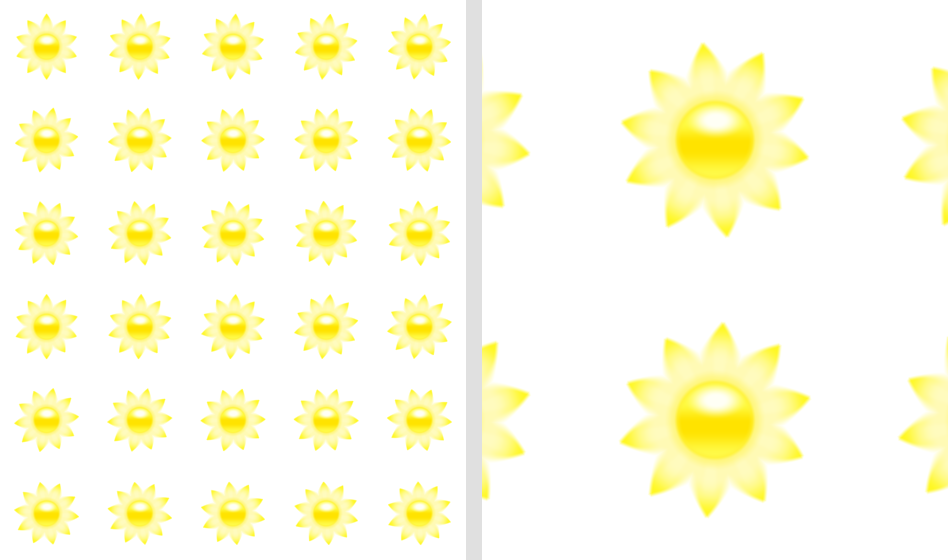
Left: the whole. Right: its middle third, enlarged.
This pattern is drawn by a WebGL 2 fragment shader. Its source:

```glsl
#version 300 es
precision highp float;
// Five by six grid of soft ten-rayed suns with glossy discs, each turned a little further.
uniform vec2 u_resolution;
out vec4 outColor;

const float TAU = 6.2831853;

// Signed distance to the ray outline; "angle" runs clockwise from the top.
float rayDistance(float radius, float angle) {
    float sector = TAU / 10.0;
    float ray = floor(angle / sector + 0.5);
    float fold = abs(angle - ray * sector);
    vec2 q = radius * vec2(cos(fold), sin(fold));
    vec2 tip = vec2(0.35 + 0.008 * cos(ray * TAU * 0.2), 0.0);
    vec2 valley = 0.226 * vec2(cos(sector * 0.5), sin(sector * 0.5));
    vec2 edge = valley - tip;
    vec2 normal = normalize(vec2(edge.y, -edge.x));
    // Slightly convex sides and a blunted tip
    float along = clamp(dot(q - tip, edge) / dot(edge, edge), 0.0, 1.0);
    float side = dot(q - tip, normal) - 0.008 * sin(along * TAU * 0.5);
    return max(side, q.x - tip.x + 0.006);
}

vec3 rayColor(float radius, float dist, float angle) {
    vec3 cream = vec3(1.0, 0.98, 0.71);
    vec3 lemon = vec3(1.0, 0.97, 0.14);
    vec3 color = mix(cream, vec3(1.0, 0.98, 0.52), smoothstep(0.21, 0.28, radius));
    color = mix(color, lemon, smoothstep(0.265, 0.335, radius));
    // Faint pale streak along each ray
    float streak = smoothstep(0.0, 1.0, cos(angle * 10.0)) * smoothstep(-0.01, -0.04, dist);
    color = mix(color, vec3(1.0, 0.99, 0.8), 0.4 * streak * smoothstep(0.29, 0.23, radius));
    // Yellow glow around the disc
    return mix(color, vec3(1.0, 0.96, 0.42), 0.75 * smoothstep(0.185, 0.14, radius));
}

vec3 discColor(vec2 p, float radius) {
    vec3 gold = vec3(1.0, 0.89, 0.0);
    vec3 color = mix(vec3(1.0, 0.98, 0.25), gold, smoothstep(0.06, -0.01, p.y));
    // Light gathered at the bottom
    float bounce = smoothstep(-0.035, -0.125, p.y);
    color = mix(color, vec3(1.0, 0.98, 0.28), bounce);
    // White highlight on the upper half
    float gloss = length((p - vec2(0.004, 0.07)) / vec2(0.112, 0.066));
    color = mix(color, vec3(1.0, 1.0, 0.96), smoothstep(1.05, 0.25, gloss));
    // Yellow rim
    return mix(color, vec3(1.0, 0.94, 0.22), 0.7 * smoothstep(0.118, 0.14, radius));
}

void main() {
    vec2 grid = vec2(5.0, 6.0);
    vec2 uv = gl_FragCoord.xy / u_resolution * grid;
    vec2 cell = floor(uv);
    vec2 p = fract(uv) - 0.5;
    float pixel = grid.y / u_resolution.y;

    // Turn 2.4 degrees clockwise per sun, in reading order from the top
    float index = cell.x + grid.x * (grid.y - 1.0 - cell.y);
    float angle = atan(p.x, p.y) - index * TAU / 150.0;
    float radius = length(p);

    // Rays, softer in the valleys than at the tips
    float dist = rayDistance(radius, angle);
    float blur = max(pixel, mix(0.026, 0.011, smoothstep(0.22, 0.31, radius)));
    float rays = smoothstep(blur * 0.8, -blur, dist);
    vec3 color = mix(vec3(1.0), rayColor(radius, dist, angle), rays);

    // Upright disc over the turning rays
    float disc = smoothstep(0.006 + pixel * 0.5, -0.006 - pixel * 0.5, radius - 0.14);
    color = mix(color, discColor(p, radius), disc);

    outColor = vec4(color, 1.0);
}
```
